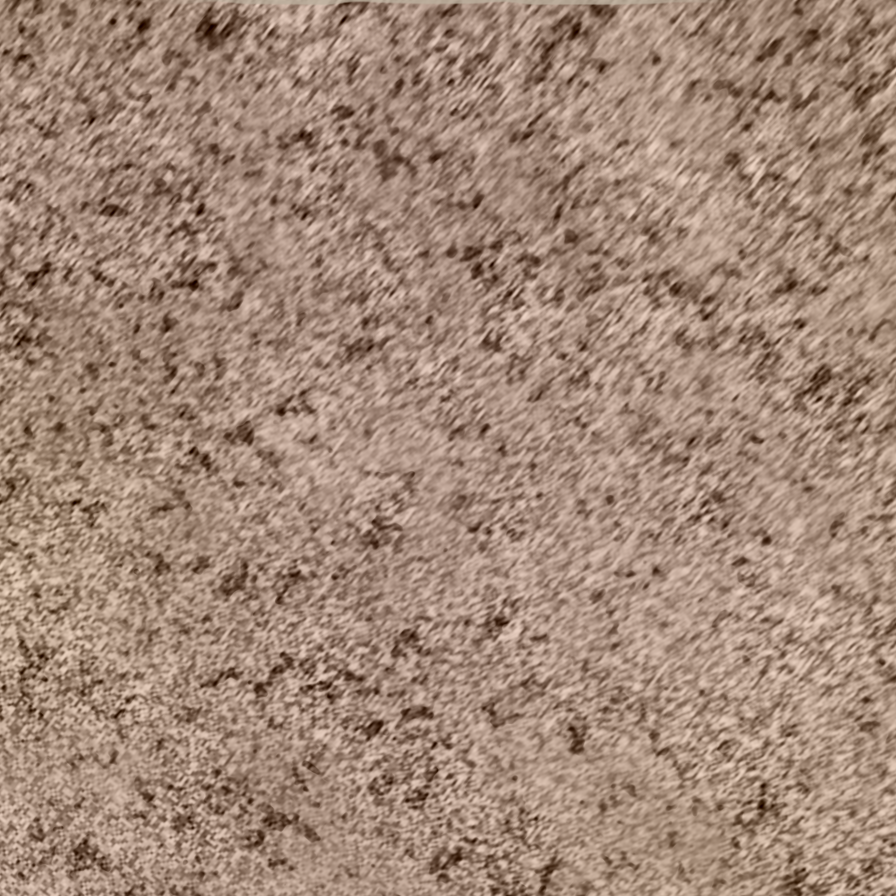
Write a Shadertoy shader that draws this texture.

```glsl
#define BASE_COLOR vec3(0.628, 0.528, 0.458)
#define STRIP_COLOR vec3(0.74, 0.69, 0.62)
#define GRAIN_FREQ 300.0
#define CLUMP_FREQ 42.0
#define GRAIN_GAIN 0.37
#define CLUMP_GAIN 0.17
#define PIT_DEPTH 0.21
#define BROAD_GAIN 0.085
#define STREAK_MIN 0.001
#define STREAK_MAX 0.017
#define HIGHLIGHT_ROLLOFF 0.75
#define TAPS 11

float hash(vec2 p) {
    vec3 q = fract(p.xyx * 0.1031);
    q += dot(q, q.yzx + 33.33);
    return fract((q.x + q.y) * q.z);
}

// Smooth value noise centred on zero
float noise(vec2 p) {
    vec2 cell = floor(p), f = fract(p);
    f = f * f * (3.0 - 2.0 * f);
    float low = mix(hash(cell), hash(cell + vec2(1, 0)), f.x);
    float high = mix(hash(cell + vec2(0, 1)), hash(cell + vec2(1, 1)), f.x);
    return mix(low, high, f.y) - 0.5;
}

// Ragged patches built from three octaves
float clumpField(vec2 p) {
    p *= CLUMP_FREQ;
    return 0.46 * noise(p + 17.0)
         + 0.42 * noise(p * 2.1 + 43.0)
         + 0.40 * noise(p * 4.1 + 71.0);
}

void mainImage(out vec4 fragColor, in vec2 fragCoord) {
    vec2 uv = fragCoord / iResolution.xy;
    vec2 p = fragCoord / iResolution.y;
    mat2 tilt = mat2(0.8, 0.6, -0.6, 0.8);

    // Streaks lengthen and steepen towards the upper right
    float reach = clamp(0.6 * uv.y + 0.4 * uv.x, 0.0, 1.0);
    float streak = mix(STREAK_MIN, STREAK_MAX, reach);
    vec2 direction = normalize(vec2(1.0, mix(0.6, 1.15, uv.y)));

    // Smear grain and clumps along the streak direction
    float grain = 0.0, clump = 0.0;
    for (int i = 0; i < TAPS; i++) {
        float t = (float(i) + 0.5) / float(TAPS) - 0.5;
        vec2 offset = direction * streak * t;
        vec2 q = tilt * (p + offset) + 2.0;
        grain += noise(q * GRAIN_FREQ);
        clump += clumpField(tilt * (p + 0.7 * offset) + 2.0);
    }
    grain *= sqrt(1.0 + streak * GRAIN_FREQ) / float(TAPS);
    clump /= float(TAPS);

    // Crisp flakes alternate with smoother patches
    grain *= 1.0 + 0.9 * noise(p * 14.0 + 83.0);

    // Broad stains and darker edges
    float broad = noise(p * 4.0 + 5.0) + 0.9 * noise(tilt * p * 11.0 + 29.0);
    float shade = 0.09 * smoothstep(0.75, 1.35, length(uv - vec2(0.25, 0.3)))
                + 0.04 * smoothstep(0.30, 0.0, length(uv - vec2(0.0, 0.62)));

    // Small dark pits, then softened highlights
    float pit = smoothstep(0.11, 0.31, -clump - 0.1 * broad);
    float tone = GRAIN_GAIN * grain + CLUMP_GAIN * clump
               + BROAD_GAIN * broad - PIT_DEPTH * pit - shade + 0.034;
    float bright = max(tone, 0.0);
    tone -= HIGHLIGHT_ROLLOFF * bright * bright;

    // Slight drift between pinkish and yellowish brown
    float warmth = noise(p * 2.5 + 61.0) + 0.5 * abs(uv.x - 0.5) - 0.12;
    vec3 color = BASE_COLOR + tone * vec3(1.0, 1.01, 1.02);
    color += 0.025 * warmth * vec3(0.0, 0.3, -1.0);

    // Thin pale strip along the top edge
    float strip = smoothstep(0.995, 0.998, uv.y + 0.004 * noise(p * 25.0));
    strip *= smoothstep(0.15, 0.3, uv.x) * smoothstep(0.85, 0.7, uv.x);
    color = mix(color, STRIP_COLOR, 0.8 * strip);

    fragColor = vec4(clamp(color, 0.0, 1.0), 1.0);
}
```
